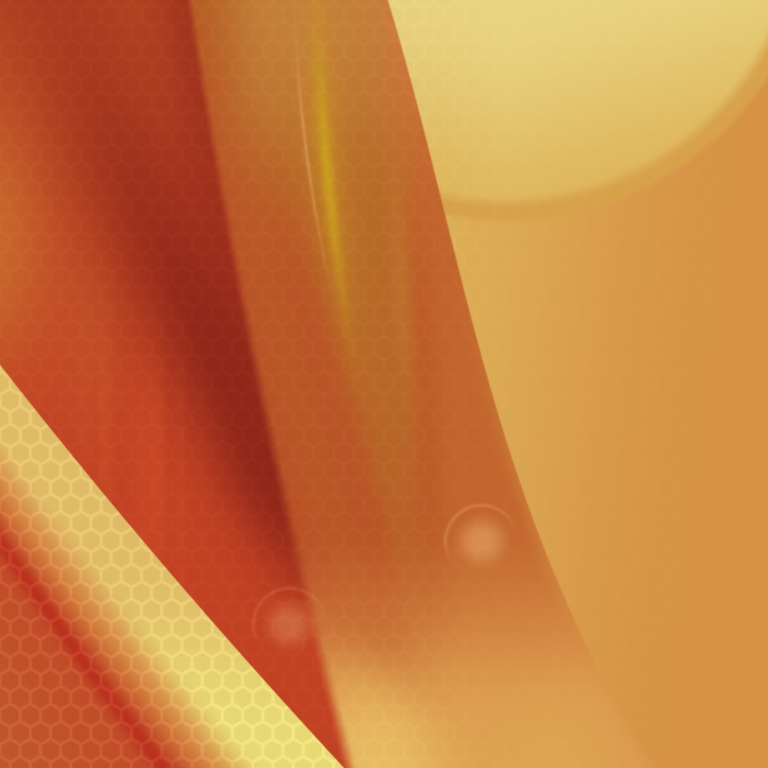
This background is drawn by a Shadertoy shader. Its source:

```glsl
const vec3 SAND = vec3(0.87, 0.70, 0.35);
const vec3 AMBER = vec3(0.84, 0.57, 0.27);
const vec3 CREAM = vec3(0.91, 0.83, 0.51);
const vec3 LEMON = vec3(0.92, 0.87, 0.47);
const vec3 OCHRE = vec3(0.72, 0.42, 0.16);
const vec3 COPPER = vec3(0.76, 0.40, 0.18);
const vec3 RUST = vec3(0.73, 0.31, 0.15);
const vec3 SCARLET = vec3(0.76, 0.26, 0.14);
const vec3 MAROON = vec3(0.56, 0.15, 0.10);
const vec3 GOLD = vec3(0.80, 0.63, 0.12);
const vec3 PEACH = vec3(0.90, 0.64, 0.40);

const vec2 DISC_CENTER = vec2(0.657, 1.121);
const float DISC_RADIUS = 0.410;
const vec2 BUBBLE_A = vec2(0.627, 0.295);
const vec2 BUBBLE_B = vec2(0.377, 0.187);
const float BUBBLE_RADIUS = 0.047;
const float HEX_COUNT = 38.0;
const float HEX_STRENGTH = 0.035;

// Soft bump of given width around zero
float bump(float d, float width) {
    return exp(-d * d / (width * width));
}

// Boundary curves: x as a function of depth t below the top
float outerEdge(float t) { return 0.505 + t * (0.304 + t * (-0.203 + 0.247 * t)); }
float foldEdge(float t) { return 0.247 + t * (0.155 + 0.054 * t); }
float cornerEdge(float t) { float d = t - 0.475; return d * (0.78 + 0.14 * d); }

// Outline of hexagonal cells, 1 on the lines
float hexLines(vec2 p) {
    const vec2 cell = vec2(1.0, 1.7320508);
    vec2 a = mod(p, cell) - 0.5 * cell;
    vec2 b = mod(p + 0.5 * cell, cell) - 0.5 * cell;
    vec2 q = abs(dot(a, a) < dot(b, b) ? a : b);
    return smoothstep(0.36, 0.48, max(q.x, dot(q, vec2(0.5, 0.8660254))));
}

// Sand backdrop with the pale disc
vec3 backdrop(vec2 p, float t) {
    vec3 c = mix(SAND, AMBER, smoothstep(0.52, 1.02, p.x + 0.12 * t));
    float d = length(p - DISC_CENTER) - DISC_RADIUS;
    vec3 disc = mix(CREAM, SAND, smoothstep(0.0, 0.34, t + 0.3 * abs(p.x - 0.66)));
    disc = mix(disc, vec3(0.84, 0.62, 0.28), smoothstep(-0.036, -0.016, d) * 0.85);
    return mix(disc, c, smoothstep(-0.007, 0.004, d));
}

// Broad ribbon with folds and golden streaks
vec3 ribbon(vec2 p, float t) {
    float x = p.x;
    vec3 c = mix(RUST, OCHRE, smoothstep(0.0, 0.15, x - foldEdge(t) + 0.07 - 0.08 * t));
    c = mix(c, COPPER, smoothstep(-0.03, 0.05, x - 0.49 - 0.09 * t));
    c = mix(c, RUST, 0.75 * bump(x - 0.285 - 0.28 * t, 0.045) * smoothstep(0.12, 0.4, t));
    c = mix(c, RUST, 0.45 * bump(x - 0.515 - 0.06 * t, 0.03) * smoothstep(0.2, 0.4, t));
    c += vec3(0.05, 0.08, 0.07) * (1.0 - smoothstep(0.0, 0.28, t)) * smoothstep(0.26, 0.36, x);
    c = mix(c, vec3(0.76, 0.49, 0.20), 0.5 * bump(x - 0.50 - 0.06 * t, 0.014) * bump(t - 0.38, 0.16));

    // Golden streaks
    float wide = x - (0.412 + t * (0.03 + 0.15 * t));
    float thin = x - (0.384 + t * (0.02 + 0.28 * t));
    c = mix(c, GOLD, 0.85 * bump(wide, 0.008) * bump(t - 0.23, 0.15));
    c = mix(c, GOLD, 0.35 * bump(wide, 0.025) * bump(t - 0.2, 0.2));
    c = mix(c, PEACH, 0.5 * bump(thin, 0.0025) * bump(t - 0.2, 0.12));

    // Light gathering at the foot
    float slant = t + 0.10 * (x - 0.6);
    c = mix(c, vec3(0.86, 0.59, 0.30), smoothstep(0.66, 0.94, slant));
    float tongue = bump(x - 0.50 - 0.55 * (t - 0.84), 0.05);
    c = mix(c, COPPER, 0.5 * tongue * bump(t - 0.85, 0.09));
    c = mix(c, SAND + 0.04, smoothstep(0.80, 1.0, t) * bump(x - 0.49, 0.11));
    c = mix(c, SAND, 0.5 * bump(x - 0.72, 0.10) * smoothstep(0.82, 1.0, t));
    return mix(c, AMBER, 0.35 * bump(x - outerEdge(t), 0.012) * smoothstep(0.3, 0.7, t));
}

// Deep red sheet with a dark diagonal hollow
vec3 redSheet(vec2 p, float t) {
    float diagonal = p.x - 0.06 - 0.45 * t;
    vec3 c = mix(SCARLET, RUST, 0.6 * bump(t - 0.05, 0.22));
    c = mix(c, vec3(0.79, 0.43, 0.18), 0.9 * bump(p.x + 0.02, 0.09) * bump(t - 0.31, 0.17));
    c = mix(c, COPPER, 0.3 * bump(p.x - 0.12, 0.05) * bump(t - 0.43, 0.14));
    float hollow = bump(diagonal - 0.015, 0.05 + 0.06 * (1.0 - t));
    c = mix(c, MAROON, hollow * mix(0.4, 0.95, smoothstep(0.0, 0.5, t)) * (1.0 - smoothstep(0.62, 0.85, t)));
    c = mix(c, MAROON, 0.55 * bump(p.x - foldEdge(t), 0.05) * (1.0 - smoothstep(0.55, 0.85, t)));
    float strands = 0.5 + 0.5 * sin(p.x * 140.0 + 2.0 * sin(p.x * 53.0));
    return c + vec3(0.035, 0.03, 0.01) * strands * bump(p.x - 0.18, 0.06) * bump(t - 0.6, 0.18);
}

// Bright corner sheet, lemon at its rim and red further in
vec3 cornerSheet(vec2 p, float t) {
    float w = (cornerEdge(t) - p.x) / (0.06 + 0.14 * t);
    vec3 c = mix(SAND + vec3(0.02, 0.05, 0.07), LEMON, smoothstep(0.72, 0.97, t));
    c = mix(c, vec3(0.84, 0.51, 0.26), smoothstep(0.5, 0.95, w));
    c = mix(c, vec3(0.77, 0.32, 0.17), smoothstep(0.85, 1.15, w));
    c = mix(c, vec3(0.74, 0.18, 0.12), 0.8 * bump(w - 1.18, 0.08));
    return mix(c, COPPER, 0.35 * smoothstep(1.4, 2.0, w));
}

// Glowing core with a thin arc on the upper left
vec3 addBubble(vec3 c, vec2 p, vec2 center, float strength) {
    vec2 q = p - center;
    float r = length(q);
    float arc = bump(r - BUBBLE_RADIUS, 0.0025) * smoothstep(-0.02, 0.04, q.y - 0.5 * q.x);
    float glow = 0.75 * (1.0 - smoothstep(0.008, 0.042, r));
    return mix(c, PEACH, strength * (glow + 0.4 * arc));
}

void mainImage(out vec4 fragColor, in vec2 fragCoord) {
    vec2 p = fragCoord / iResolution.xy;
    float t = 1.0 - p.y;
    float soft = 1.5 / iResolution.y;

    vec3 c = backdrop(p, t);
    c = mix(ribbon(p, t), c, smoothstep(-soft, soft, p.x - outerEdge(t)));
    float foldSoft = 0.006 + 0.006 * t;
    c = mix(redSheet(p, t), c, smoothstep(-foldSoft, foldSoft, p.x - foldEdge(t)));
    float corner = 1.0 - smoothstep(-soft, soft, p.x - cornerEdge(t));
    c = mix(c, cornerSheet(p, t), corner);

    c = addBubble(c, p, BUBBLE_A, 0.8);
    c = addBubble(c, p, BUBBLE_B, 0.5);
    float hexFade = 0.4 + 1.1 * corner - 0.3 * smoothstep(0.5, 0.7, p.x);
    c += HEX_STRENGTH * hexFade * (hexLines(p * HEX_COUNT) - 0.3);
    fragColor = vec4(clamp(c, 0.0, 1.0), 1.0);
}
```
